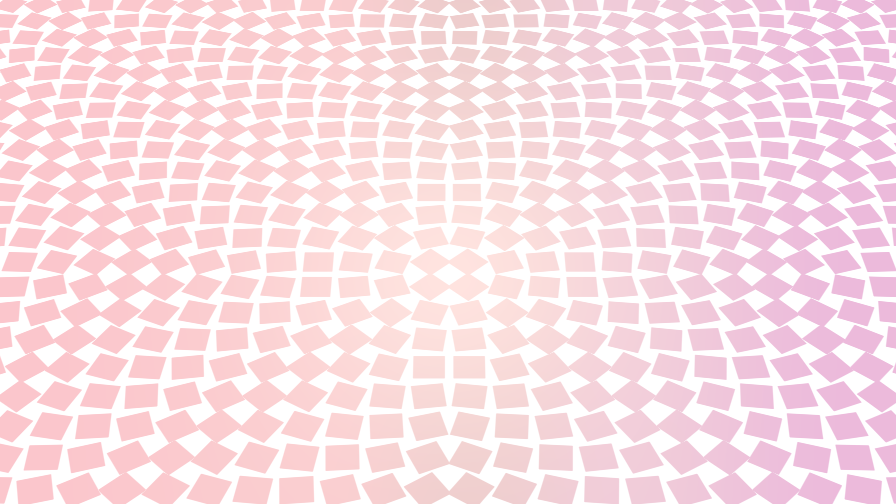
Reproduce this background procedurally as a WebGL 1 fragment shader.

```glsl
precision highp float;
// Receding floor of turning pastel tiles on white, mirrored around a soft central glow.
uniform vec2 u_resolution;

const float HORIZON = 2.177;      // distance of the vanishing line above the top edge
const float COLUMN_WIDTH = 0.02747;
const float ROW_DEPTH = 150.1;
const float CENTER_ROW = 55.16;
const float TILE_HALF = 0.395;
const float CORNER = 0.025;
const float TWIST = 0.0119;       // radians per squared cell

// Canvas position (height = 1) to cell coordinates on the tilted plane.
vec2 toPlane(vec2 p, float centerX) {
    float depth = 1.0 - p.y + HORIZON;
    return vec2((p.x - centerX) / (COLUMN_WIDTH * depth),
                ROW_DEPTH / depth - CENTER_ROW);
}

// Tiles follow the polar angle, unwound by a hyperbolic twist in each quadrant.
float tileAngle(vec2 cell) {
    vec2 a = abs(cell);
    float turn = atan(a.y, a.x) - TWIST * (a.x * a.x - a.y * a.y);
    return turn * sign(cell.x * cell.y);
}

float roundedSquare(vec2 p, float halfSize, float radius) {
    vec2 q = abs(p) - halfSize + radius;
    return length(max(q, 0.0)) + min(max(q.x, q.y), 0.0) - radius;
}

float turnedTile(vec2 p, vec2 cell) {
    float angle = tileAngle(cell);
    float c = cos(angle);
    float s = sin(angle);
    vec2 d = p - cell;
    return roundedSquare(vec2(c * d.x + s * d.y, c * d.y - s * d.x), TILE_HALF, CORNER);
}

// Nearest tile, including neighbours whose corners cross the cell border.
float tileField(vec2 p) {
    vec2 home = floor(p) + 0.5;
    float nearest = 1.0;
    for (int j = -1; j <= 1; j++) {
        for (int i = -1; i <= 1; i++) {
            vec2 cell = home + vec2(float(i), float(j));
            nearest = min(nearest, turnedTile(p, cell));
        }
    }
    return nearest;
}

// Rose to orchid across the canvas, with a peach glow in the middle.
vec3 tileColor(vec2 uv, vec2 fromCenter) {
    vec3 rose = vec3(0.985, 0.775, 0.800);
    vec3 blush = vec3(0.980, 0.800, 0.810);
    vec3 clay = vec3(0.925, 0.795, 0.795);
    vec3 mauve = vec3(0.940, 0.795, 0.850);
    vec3 orchid = vec3(0.925, 0.730, 0.860);
    vec3 peach = vec3(1.000, 0.890, 0.875);

    vec3 color = mix(rose, blush, smoothstep(0.0, 0.36, uv.x));
    color = mix(color, clay, smoothstep(0.36, 0.52, uv.x));
    color = mix(color, mauve, smoothstep(0.52, 0.70, uv.x));
    color = mix(color, orchid, smoothstep(0.70, 0.95, uv.x));
    float glow = exp(-dot(fromCenter, fromCenter) * 9.0);
    return mix(color, peach, glow);
}

void main() {
    vec2 p = gl_FragCoord.xy / u_resolution.y;
    vec2 uv = gl_FragCoord.xy / u_resolution;
    float aspect = u_resolution.x / u_resolution.y;
    vec2 center = vec2(0.5013 * aspect, 0.456);

    // Edge softness covers about one pixel in cell units.
    float depth = 1.0 - p.y + HORIZON;
    float pixel = 1.0 / (u_resolution.y * COLUMN_WIDTH * depth);
    float tile = tileField(toPlane(p, center.x));
    float coverage = 1.0 - smoothstep(-0.8 * pixel, 0.8 * pixel, tile);

    vec3 color = mix(vec3(1.0), tileColor(uv, p - center), coverage);
    gl_FragColor = vec4(color, 1.0);
}
```
